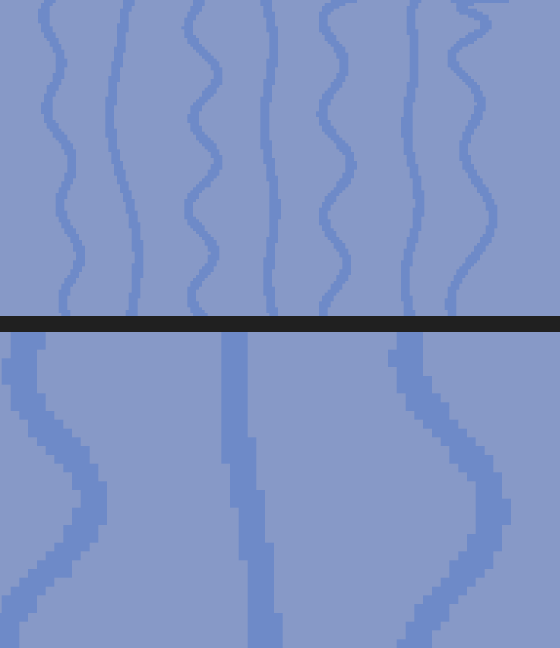
Top, the full canvas; bottom, a detail of the centre.
Write a Shadertoy shader that draws this pattern.

```glsl
// Seven wavy ribbons hanging side by side on a flat blue-grey ground.
// Each ribbon is a drifting sum of two cosines with a curl at the top,
// sampled on a grid 108 cells high so that its edges are stepped.

const float ROWS = 108.0;
const float TAU = 6.2831853;

// Per ribbon: x at the top, sideways drift, size of the top curl (in cells)
const vec3 PLACE[7] = vec3[7](
    vec3(16.75, 9.0, 1.5), vec3(38.25, 7.25, 3.0), vec3(69.5, 0.0, -2.5),
    vec3(90.75, 3.0, 0.0), vec3(114.0, 1.2, 7.5), vec3(140.75, 0.0, 3.0),
    vec3(161.75, 0.0, 0.0));

// Per ribbon: amplitude, cycles down the canvas, depth of the first crest
const vec3 WAVE[7] = vec3[7](
    vec3(3.1, 3.28, 0.199), vec3(3.25, 1.31, 0.058), vec3(4.5, 3.53, 0.234),
    vec3(2.25, 1.84, 0.104), vec3(4.4, 3.15, 0.204), vec3(1.75, 2.2, 0.197),
    vec3(4.75, 3.58, 0.284));

// Per ribbon: slow sway amplitude, its crest, exponent stretching the wave
const vec3 SWAY[7] = vec3[7](
    vec3(1.0, 0.65, 1.0), vec3(1.0, 0.61, 1.0), vec3(1.0, 0.37, 1.0),
    vec3(1.0, 0.30, 1.0), vec3(1.0, 0.53, 1.0), vec3(0.75, 0.6, 1.0),
    vec3(3.0, 0.6, 0.5));

// Centre of ribbon i at a depth running from 0 (top) to 1 (bottom)
float ribbonX(int i, float depth) {
    float wave = WAVE[i].x * cos(TAU * WAVE[i].y * (pow(depth, SWAY[i].z) - WAVE[i].z));
    float sway = SWAY[i].x * cos(TAU * 1.4 * (depth - SWAY[i].y));
    float curl = PLACE[i].z * exp(-36.0 * depth);
    return PLACE[i].x + PLACE[i].y * depth + wave + sway + curl;
}

// 1 where the grid cell holding p lies on a ribbon, else 0
float ribbons(vec2 p) {
    vec2 cell = floor(p) + 0.5;
    float depth = clamp(1.0 - cell.y / ROWS, 0.001, 1.0);
    float nearest = 1e3;
    for (int i = 0; i < 7; i++) {
        float x = ribbonX(i, depth);
        float slope = ribbonX(i, depth + 0.5 / ROWS) - x;
        // Slant correction keeps the width even along the bends
        float d = abs(cell.x - x) / length(vec2(1.0, 2.0 * slope));
        nearest = min(nearest, d);
    }
    return step(nearest, 1.65);
}

void mainImage(out vec4 fragColor, in vec2 fragCoord) {
    // Average 3 x 3 samples per pixel to smooth the cell edges
    float cover = 0.0;
    for (int k = 0; k < 9; k++) {
        vec2 offset = (vec2(k % 3, k / 3) - 1.0) / 3.0;
        cover += ribbons((fragCoord + offset) / iResolution.y * ROWS) / 9.0;
    }
    vec3 ground = vec3(0.53, 0.60, 0.78);
    vec3 ribbon = vec3(0.43, 0.54, 0.785);
    fragColor = vec4(mix(ground, ribbon, cover), 1.0);
}
```
